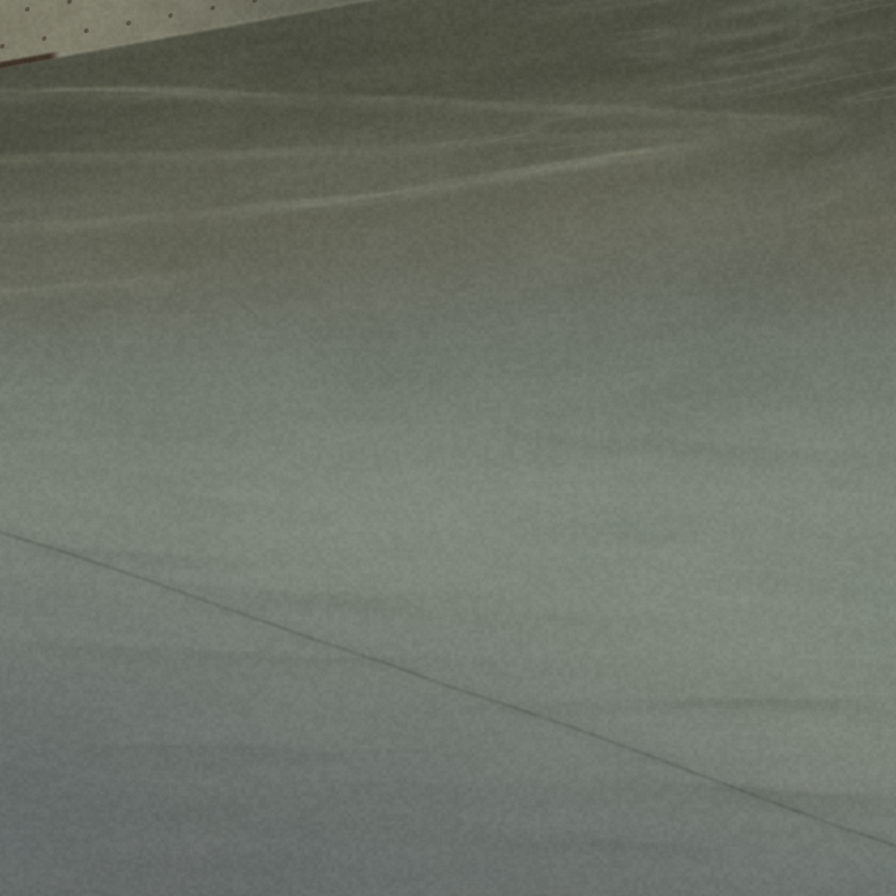
Give the GLSL for this texture, as a WebGL 2 fragment shader.

```glsl
#version 300 es
precision highp float;

uniform vec2 u_resolution;
out vec4 fragColor;

// Cloth shades, from the shadowed top to the lit middle and the cool foot
const vec3 SHADOW = vec3(0.308, 0.318, 0.265);
const vec3 OLIVE = vec3(0.390, 0.398, 0.345);
const vec3 SAGE = vec3(0.440, 0.466, 0.425);
const vec3 PALE = vec3(0.490, 0.522, 0.480);
const vec3 SLATE = vec3(0.392, 0.415, 0.408);
const vec3 PLATE = vec3(0.500, 0.490, 0.420);
const vec3 RUST = vec3(0.200, 0.150, 0.110);

const int FOLDS = 4;
const int CREASES = 9;
const vec2 FOLD_MEET = vec2(0.90, 0.866);
const float FOLD_LIGHT = 0.075;
const float CREASE_DEPTH = 0.036;
const float SEAM_DEPTH = 0.080;
const float WISP_DEPTH = 0.045;
const float STREAK_LIGHT = 0.050;
const float STAIN_DEPTH = 0.030;
const float GRAIN_DEPTH = 0.052;
const float RIVET_GAP = 0.047;
const float RIVET_SIZE = 0.0026;

float hash(vec2 p) {
    vec3 q = fract(p.xyx * 0.1031);
    q += dot(q, q.yzx + 33.33);
    return fract((q.x + q.y) * q.z);
}

float noise(vec2 p) {
    vec2 cell = floor(p);
    vec2 f = fract(p);
    f = f * f * (3.0 - 2.0 * f);
    float low = mix(hash(cell), hash(cell + vec2(1.0, 0.0)), f.x);
    float high = mix(hash(cell + vec2(0.0, 1.0)), hash(cell + 1.0), f.x);
    return mix(low, high, f.y);
}

float fbm(vec2 p) {
    float sum = 0.0;
    float weight = 0.5;
    for (int i = 0; i < 4; i++) {
        sum += weight * noise(p);
        p = p * 2.03 + 17.3;
        weight *= 0.5;
    }
    return sum;
}

// Broad light falling across the cloth
vec3 clothShade(vec2 uv) {
    float h = uv.y - 0.04 * uv.x + 0.13 * (fbm(uv * vec2(4.0, 5.0) + 4.0) - 0.47);
    vec3 col = mix(PALE, SAGE, smoothstep(0.42, 0.61, h));
    col = mix(col, OLIVE, smoothstep(0.58, 0.74, h));
    col = mix(col, SHADOW, smoothstep(0.73, 0.90, h));
    float cool = 1.0 - smoothstep(0.04, 0.54, uv.y + 0.25 * uv.x);
    return mix(col, SLATE, cool);
}

// Pale folds that fan out leftwards from one gathering point
float foldLight(vec2 uv) {
    float sum = 0.0;
    float reach = pow(uv.x / FOLD_MEET.x, 1.6);
    for (int i = 0; i < FOLDS; i++) {
        float k = float(i);
        float y = mix(0.900 - 0.075 * k, FOLD_MEET.y, reach);
        y += 0.010 * (fbm(vec2(uv.x * 9.0, k * 5.0)) - 0.47);
        float d = uv.y - y;
        float width = d > 0.0 ? 0.004 : 0.009;
        float fade = 0.25 + 0.75 * noise(vec2(uv.x * 6.0 + 3.0, k * 9.0 + 2.0));
        fade *= 0.55 + 0.9 * noise(vec2(uv.x * 14.0, d * 220.0 + k * 13.0));
        fade *= 1.0 - smoothstep(0.75, 1.0, uv.x);
        if (i == FOLDS - 1) fade *= 0.5 * (1.0 - smoothstep(0.05, 0.35, uv.x));
        sum += fade * exp(-d * d / (width * width));
    }
    return sum;
}

// Shallow dark creases, crisp above and soft below
float creaseShade(vec2 uv) {
    float sum = 0.0;
    for (int i = 0; i < CREASES; i++) {
        float k = float(i);
        float start = 0.85 * hash(vec2(k, 23.0)) - 0.25;
        float span = mix(0.3, 0.8, hash(vec2(k, 8.0)));
        float t = (uv.x - start) / span;
        float taper = smoothstep(0.0, 0.45, t) * (1.0 - smoothstep(0.5, 1.0, t));
        float y = 0.05 + 0.054 * k + 0.02 * hash(vec2(k, 5.0));
        y += mix(-0.06, 0.025, hash(vec2(k, 11.0))) * (t - 0.5);
        y += 0.018 * (fbm(vec2(uv.x * 6.0, k * 7.0)) - 0.47);
        float d = uv.y - y;
        float width = d > 0.0 ? 0.005 : 0.014;
        float patchy = 0.4 + 0.9 * noise(vec2(uv.x * 10.0, d * 90.0 + k * 19.0));
        sum += taper * patchy * mix(0.4, 1.0, hash(vec2(k, 15.0))) * exp(-d * d / (width * width));
    }
    return sum;
}

void main() {
    vec2 uv = gl_FragCoord.xy / u_resolution;
    float pixel = 1.0 / u_resolution.y;
    vec3 col = clothShade(uv);

    // Stains and fine wisps drawn out along the cloth
    float stain = fbm(uv * vec2(6.0, 7.0) + 31.0) - 0.47;
    col += STAIN_DEPTH * stain * vec3(1.1, 0.8, 0.5);
    float tilt = mix(-0.03, 0.13, smoothstep(0.3, 1.0, uv.y));
    vec2 along = vec2(uv.x, uv.y - tilt * uv.x - 0.020 * noise(uv * 5.0));
    float wisp = fbm(along * vec2(4.5, 42.0)) - 0.47;
    col += WISP_DEPTH * wisp * mix(0.7, 1.2, smoothstep(0.6, 0.9, uv.y));

    // Thin broken streaks, densest towards the upper right
    float ridge = 1.0 - abs(2.0 * noise(along * vec2(6.0, 75.0) + 9.0) - 1.0);
    float patches = smoothstep(0.45, 0.75, noise(uv * vec2(5.0, 14.0) + 60.0));
    float dense = 0.2 + 0.8 * smoothstep(0.72, 0.9, uv.y) * smoothstep(0.1, 0.7, uv.x);
    col += STREAK_LIGHT * pow(ridge, 5.0) * patches * dense;

    col += FOLD_LIGHT * foldLight(uv) * vec3(1.0, 1.0, 0.9);
    col -= CREASE_DEPTH * creaseShade(uv);

    // Long slanting seam, worn and uneven
    float seam = uv.y - 0.407 + 0.335 * uv.x + 0.016 * uv.x * uv.x;
    seam = abs(seam + 0.004 * (noise(vec2(uv.x * 14.0, 3.0)) - 0.5));
    float seamLine = 1.0 - smoothstep(0.0, 0.0030 + pixel, seam);
    col -= SEAM_DEPTH * seamLine * mix(0.25, 1.0, fbm(uv * 36.0));
    col -= 0.012 * exp(-seam * seam / 0.0001);

    // Riveted plate in the upper corner, with a bright rim and rusty lip
    float rise = uv.y - 0.924 - 0.182 * uv.x;
    vec3 plate = mix(PLATE, OLIVE, smoothstep(0.08, 0.42, uv.x));
    plate += 0.06 * (fbm(uv * 28.0) - 0.47);
    for (int row = 0; row < 2; row++) {
        float k = float(row);
        float x = (fract(uv.x / RIVET_GAP + 0.45 + 0.4 * k) - 0.5) * RIVET_GAP;
        float d = length(vec2(x, rise - 0.024 - 0.036 * k));
        float rivet = 1.0 - smoothstep(RIVET_SIZE - pixel, RIVET_SIZE + pixel, d);
        plate = mix(plate, RUST, 0.5 * rivet);
    }
    plate += 0.04 * exp(-rise * rise / 0.00001);
    col = mix(col, plate, smoothstep(-0.002 - pixel, 0.002 + pixel, rise));
    float lip = 1.0 - smoothstep(0.001, 0.005 + pixel, abs(rise - 0.003));
    col = mix(col, RUST, 0.85 * lip * (1.0 - smoothstep(0.055, 0.068, uv.x)));

    // Fine woven grain
    float grain = 0.6 * noise(uv * 210.0) + 0.4 * noise(uv.yx * 390.0 + 50.0) - 0.5;
    col += GRAIN_DEPTH * grain;

    fragColor = vec4(clamp(col, 0.0, 1.0), 1.0);
}
```
